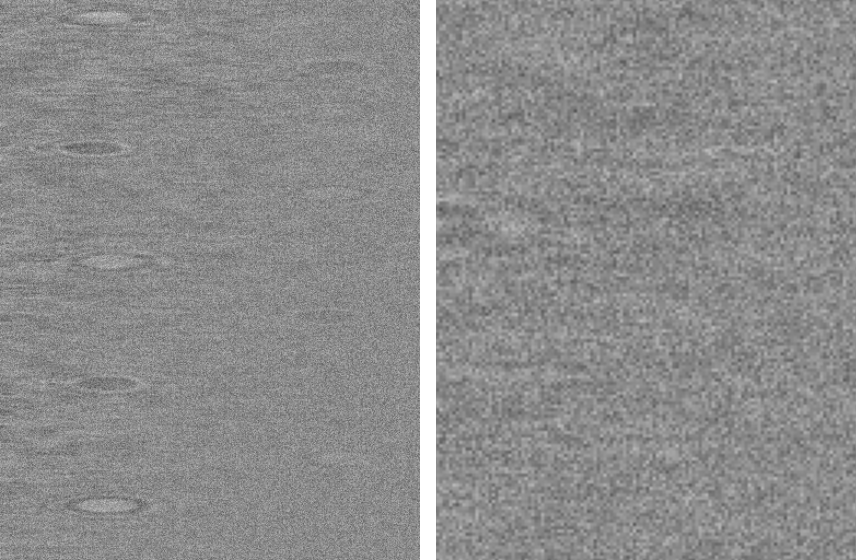
Left, the full canvas; right, a detail of the centre.
This texture is drawn by a WebGL 1 fragment shader. Its source:

```glsl
precision highp float;
// Grey film grain with faint horizontal streaks and flat, ringed diffraction lenses.
uniform vec2 u_resolution;

const float BASE_GREY = 0.543;
const float GRAIN_CELLS = 384.0;      // grains across the canvas width
const float GRAIN_STRENGTH = 0.062;
const float STREAK_STRENGTH = 0.085;
const float PATCH_STRENGTH = 0.045;
const float LENS_STRENGTH = 0.12;
const int LENS_COUNT = 9;
const vec2 LENS_SIZE = vec2(0.088, 0.019);
const float RING_RATE = 5.2;
const float PI = 3.14159265;

float hash(vec2 p) {
  vec3 q = fract(vec3(p.xyx) * 0.1031);
  q += dot(q, q.yzx + 33.33);
  return fract((q.x + q.y) * q.z);
}

// Roughly bell-shaped random value, unit deviation
float bell(vec2 p) {
  float sum = hash(p) + hash(p + 517.3) + hash(p + 931.7);
  return (sum - 1.5) * 2.0;
}

float grain(vec2 p) {
  vec2 cell = floor(p);
  vec2 f = smoothstep(0.0, 1.0, p - cell);
  return mix(mix(bell(cell), bell(cell + vec2(1.0, 0.0)), f.x),
             mix(bell(cell + vec2(0.0, 1.0)), bell(cell + 1.0), f.x), f.y);
}

// Smooth noise from -0.5 to 0.5
float noise(vec2 p) {
  vec2 cell = floor(p);
  vec2 f = smoothstep(0.0, 1.0, p - cell);
  return mix(mix(hash(cell), hash(cell + vec2(1.0, 0.0)), f.x),
             mix(hash(cell + vec2(0.0, 1.0)), hash(cell + 1.0), f.x), f.y) - 0.5;
}

// Flat ellipse with fading rings that narrow to a fringed tail on the left
float lens(vec2 p, vec2 size) {
  vec2 q = p / size;
  float taper = mix(0.5, 1.0, smoothstep(-2.0, -0.2, q.x));
  float d = length(vec2(q.x, q.y / taper));
  float core = 1.0 - smoothstep(0.45, 0.95, d);
  float fade = smoothstep(0.5, 0.9, d) * exp(-1.5 * max(d - 0.8, 0.0));
  float rings = cos((d - 1.05) * RING_RATE * (1.0 + 0.35 * d)) * fade;
  float tailShape = exp(-pow((q.x + 1.75) / 0.5, 2.0) - pow(q.y / 0.28, 2.0));
  float tail = cos(q.x * 17.0 + abs(q.y) * 6.0) * tailShape;
  return core * 0.75 - rings * 0.8 + tail * 0.6;
}

float lenses(vec2 p, float height) {
  float sum = 0.0;
  for (int i = 0; i < LENS_COUNT; i++) {
    float id = float(i);
    float side = mod(id, 2.0);
    float jitter = hash(vec2(id, 7.0));
    vec2 centre = vec2(mix(0.24, 0.76, side) + (jitter - 0.5) * 0.18,
                       height * (id + 0.6 + 0.5 * hash(vec2(id, 19.0))) / float(LENS_COUNT));
    float sign = mod(floor(id * 0.5), 2.0) < 0.5 ? 1.0 : -1.0;
    float strength = mix(1.0, 0.42, side) * mix(0.65, 1.0, hash(vec2(id, 31.0)));
    vec2 size = LENS_SIZE * mix(0.85, 1.1, jitter);
    sum += sign * strength * lens(p - centre, size);
  }
  return sum;
}

void main() {
  vec2 p = gl_FragCoord.xy / u_resolution.x;
  float height = u_resolution.y / u_resolution.x;

  // Disturbance is strongest to the left and top, calm at lower right
  float activity = clamp(0.75 - 0.9 * p.x + 0.6 * p.y / height, 0.12, 1.0);
  activity *= 1.0 + 0.9 * noise(p * vec2(4.0, 8.0) + 40.0);

  // Long thin streaks over broader flat patches
  float streaks = noise(p * vec2(18.0, 170.0)) + 0.7 * noise(p * vec2(40.0, 260.0) + 90.0);
  float patches = noise(p * vec2(10.0, 40.0) + 13.0) + 0.6 * noise(p * vec2(22.0, 75.0) + 71.0);

  float grey = BASE_GREY;
  grey += activity * (STREAK_STRENGTH * streaks + PATCH_STRENGTH * patches);
  grey += LENS_STRENGTH * lenses(p, height);

  // Fine grain, with a faint column weave
  grey += GRAIN_STRENGTH * grain(p * GRAIN_CELLS - 0.5);
  grey += 0.004 * cos(p.x * 2.0 * PI * 96.0);

  gl_FragColor = vec4(vec3(clamp(grey, 0.0, 1.0)), 1.0);
}
```
